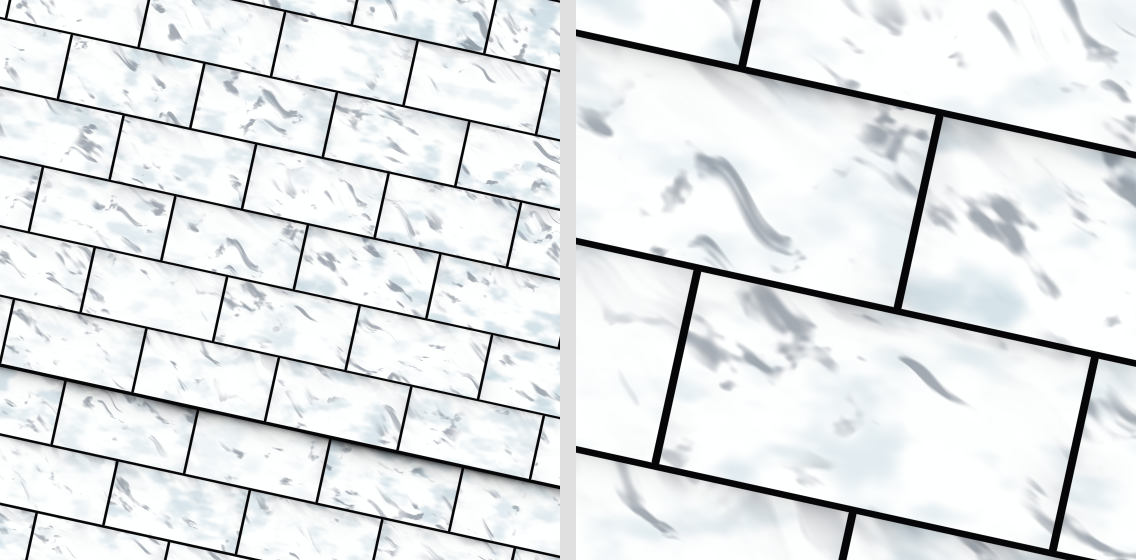
Left: the whole. Right: its middle third, enlarged.
Reproduce this pattern procedurally as a Shadertoy shader.

```glsl
// White marble tiles, two to one, in a half-offset bond turned about 12 degrees.
// Rows and columns come from floor(); stretched value noise, reseeded per tile,
// draws the blue-grey flecks, and one slightly raised course casts a soft shadow.

float hash(vec2 p) {
    return fract(sin(dot(p, vec2(127.1, 311.7))) * 43758.5453);
}

float noise(vec2 p) {
    vec2 i = floor(p), f = fract(p);
    f = f * f * (3.0 - 2.0 * f);
    return mix(mix(hash(i), hash(i + vec2(1, 0)), f.x),
               mix(hash(i + vec2(0, 1)), hash(i + vec2(1, 1)), f.x), f.y);
}

float fbm(vec2 p) {
    float sum = 0.0, amp = 0.57;
    for (int i = 0; i < 3; i++) {
        sum += amp * noise(p);
        p = p * 2.03 + 17.3;
        amp *= 0.5;
    }
    return sum;
}

mat2 rotation(float a) {
    float c = cos(a), s = sin(a);
    return mat2(c, -s, s, c);
}

// Marble colour at a point of one tile; local spans 2 by 1, y down.
vec3 marble(vec2 local, vec2 tile) {
    float density = hash(tile + 3.7);
    vec2 seed = 40.0 * vec2(hash(tile), hash(tile + 9.1));

    // Slanted flecks, gathered in patches
    vec2 q = rotation(mix(0.2, 0.65, hash(tile + 5.3))) * local;
    q = q * vec2(3.8, 9.5) + 1.8 * noise(local * 3.0 + seed) + seed;
    float threshold = mix(0.66, 0.56, density);
    float fleck = smoothstep(threshold, threshold + 0.2, fbm(q));
    fleck *= smoothstep(0.25, 0.65, noise(local * 2.6 + seed + 31.0));

    // Pale mist, and smudges along the upper and side edges
    float mist = smoothstep(0.45, 0.8, fbm(local * vec2(3.0, 5.0) + seed + 57.0));
    float edge = exp(-9.0 * local.y) + 0.5 * exp(-10.0 * min(local.x, 2.0 - local.x));
    float smudge = edge * smoothstep(0.35, 0.75, fbm(q * 0.8 + 11.0));

    vec3 color = vec3(0.995, 1.0, 1.0);
    color -= vec3(0.13, 0.09, 0.07) * mist * (0.4 + density);
    color = mix(color, vec3(0.42, 0.46, 0.51), 0.6 * fleck);
    return mix(color, vec3(0.45, 0.47, 0.51), 0.4 * smudge);
}

void mainImage(out vec4 fragColor, in vec2 fragCoord) {
    // Tile frame: one unit is the height of a course, y runs down
    vec2 uv = fragCoord / iResolution.y;
    uv.y = 1.0 - uv.y;
    vec2 p = rotation(0.2154) * uv * 8.258 - vec2(1.145, 0.258);
    float pixel = 8.258 / iResolution.y;

    // Half-offset bond
    float row = floor(p.y);
    p.x += mod(row, 2.0);
    vec2 tile = vec2(floor(p.x / 2.0), row);
    vec2 local = p - tile * vec2(2, 1);

    vec3 color = marble(local, tile);

    // Shadow under the raised course, and a fainter one under the others
    float shadowRow = 5.0;
    float waver = 0.6 + 0.8 * noise(vec2(p.x * 1.3, row));
    float shadow = row == shadowRow ? 0.85 * exp(-14.0 * local.y) * waver
                                    : 0.2 * hash(vec2(row, 2.0)) * exp(-18.0 * local.y) * waver;
    color *= 1.0 - min(shadow, 0.9);

    // Black joints; the bed joints differ in width from course to course
    float bed = floor(p.y + 0.5);
    float bedHalf = bed == shadowRow ? 0.025 : mix(0.015, 0.020, hash(vec2(bed, 7.0)));
    float bedGap = abs(p.y - bed) - bedHalf;
    float headGap = min(local.x, 2.0 - local.x) - 0.0195;
    float joint = 1.0 - smoothstep(-0.7 * pixel, 0.7 * pixel, min(bedGap, headGap));
    color = mix(color, vec3(0.025, 0.025, 0.03), joint);

    fragColor = vec4(color, 1.0);
}
```
